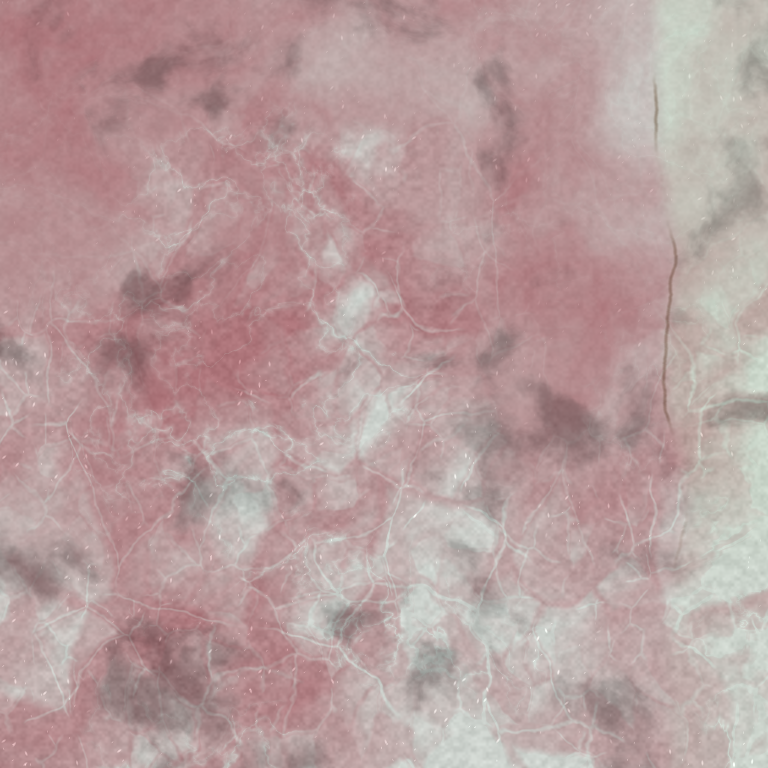
Write a Shadertoy shader that draws this texture.

```glsl
// Rose quartz: milky pink stone with pale angular fractures and a grey-beige band.
// Cloud noise sets the milkiness, warped Voronoi cells make the broken faces,
// and thin noise contours, grain and glints add the fine crystalline detail.

float hash(vec2 p) {
    return fract(sin(dot(p, vec2(127.1, 311.7))) * 43758.5453);
}

vec2 hash2(vec2 p) {
    return vec2(hash(p), hash(p + 37.7));
}

float noise(vec2 p) {
    vec2 i = floor(p), f = fract(p);
    f = f * f * (3.0 - 2.0 * f);
    return mix(mix(hash(i), hash(i + vec2(1, 0)), f.x),
               mix(hash(i + vec2(0, 1)), hash(i + vec2(1, 1)), f.x), f.y);
}

float fbm(vec2 p) {
    float sum = 0.0, amp = 0.5;
    for (int i = 0; i < 6; i++) {
        sum += amp * noise(p);
        p = mat2(1.6, 1.2, -1.2, 1.6) * p + 7.3;
        amp *= 0.5;
    }
    return sum;
}

// Thin bright line where the noise crosses its middle value
float filament(vec2 p, float width) {
    return exp(-abs(fbm(p) - 0.49) / width);
}

// x: distance to the cell border, y: random id, z: tilt across the face
vec3 shards(vec2 p) {
    vec2 cell = floor(p), f = fract(p), nearest = vec2(0), nearestCell = vec2(0);
    float best = 9.0, edge = 9.0;
    for (int j = -1; j <= 1; j++)
    for (int i = -1; i <= 1; i++) {
        vec2 g = vec2(i, j);
        vec2 r = g + hash2(cell + g) - f;
        if (dot(r, r) < best) {
            best = dot(r, r);
            nearest = r;
            nearestCell = g;
        }
    }
    for (int j = -2; j <= 2; j++)
    for (int i = -2; i <= 2; i++) {
        vec2 g = nearestCell + vec2(i, j);
        vec2 r = g + hash2(cell + g) - f;
        vec2 d = r - nearest;
        if (dot(d, d) > 0.0001) edge = min(edge, dot(0.5 * (nearest + r), normalize(d)));
    }
    float id = hash(cell + nearestCell + 5.1);
    float angle = 6.2832 * hash(cell + nearestCell + 9.4);
    return vec3(edge, id, dot(nearest, vec2(cos(angle), sin(angle))));
}

// Small elongated highlights scattered on a grid
float glints(vec2 p) {
    vec2 cell = floor(p);
    vec2 d = fract(p) - 0.3 - 0.4 * hash2(cell);
    float angle = 0.5 + 1.6 * hash(cell + 3.3);
    d = mat2(cos(angle), -sin(angle), sin(angle), cos(angle)) * d;
    return step(0.93, hash(cell + 8.8)) * (1.0 - smoothstep(0.05, 0.28, length(d * vec2(0.8, 1.8))));
}

void mainImage(out vec4 fragColor, in vec2 fragCoord) {
    vec2 uv = fragCoord / iResolution.xy;
    vec2 warp = vec2(fbm(uv * 7.0), fbm(uv * 7.0 + 31.0)) - 0.5;
    vec2 p = uv + 0.09 * warp;

    // Milky body, deepest pink at upper left
    float clouds = fbm(uv * 3.2 + warp + 2.0) - 0.5;
    float wisps = fbm(mat2(0.8, -0.6, 0.6, 0.8) * p * vec2(9.0, 15.0)) - 0.5;
    float milk = 0.24 + 0.36 * smoothstep(0.15, 0.85, uv.x + 0.15 * uv.y + 0.5 * clouds);
    milk += 0.95 * clouds + 0.45 * wisps;

    // Fractured zones gather in the lower half
    float zone = fbm(uv * 4.0 + 17.0) - 0.5;
    float broken = 1.0 - smoothstep(0.38, 0.82, uv.y + 1.1 * zone);
    broken = max(broken, 0.14);

    // Pale faces with bright broken rims at three sizes
    float rims = 0.0;
    for (int k = 0; k < 3; k++) {
        float scale = 5.5 * pow(1.9, float(k));
        vec3 s = shards(p * scale * vec2(1.1, 0.9) + 13.0 * float(k));
        float face = smoothstep(0.52, 0.62, s.y) * smoothstep(0.0, 0.1, s.x);
        float shade = clamp(0.55 + 0.8 * s.z + 1.2 * wisps, 0.0, 1.0);
        milk += broken * face * shade * (0.42 - 0.08 * float(k));
        float patchy = smoothstep(0.46, 0.66, noise(uv * scale * 1.7 + 4.0 * float(k)));
        rims += patchy * (1.0 - smoothstep(0.0, 0.0035 * scale, s.x)) * (0.5 - 0.1 * float(k));
    }

    // Hairline veins
    float veinMask = smoothstep(0.42, 0.68, fbm(uv * 6.0 + 50.0));
    float veins = filament(p * 9.0 + 3.0, 0.012) + 0.7 * filament(p * 19.0 + 23.0, 0.025);
    milk += broken * (0.75 * rims + 0.55 * veins * veinMask);

    // Grey-beige band right of the vertical crack
    float side = uv.x - 0.885 + 0.045 * uv.y - 0.05 * (noise(vec2(uv.y * 6.0, 2.0)) - 0.5)
               - 0.012 * (fbm(vec2(uv.y * 30.0, 8.0)) - 0.5);
    float upper = smoothstep(0.2, 0.4, uv.y);
    float band = smoothstep(-0.015, 0.02, side) * mix(0.35, 1.0, upper);
    milk += 0.22 * band;

    // Stone colour from deep rose to milky white
    milk = clamp(milk, 0.0, 1.15);
    vec3 rose = vec3(0.675, 0.455, 0.475), white = vec3(0.785, 0.775, 0.76);
    vec3 color = mix(rose, white, milk);
    color = mix(color, color * vec3(0.99, 1.02, 0.985), band);

    // Darker hollows and the crack line
    color *= 1.0 - 0.22 * smoothstep(0.54, 0.76, fbm(p * 11.0 + 70.0));
    float crack = (1.0 - smoothstep(0.0, 0.004, abs(side))) * upper;
    color *= 1.0 - crack * vec3(0.2, 0.25, 0.3) * smoothstep(0.25, 0.65, noise(uv * 14.0));

    // Grain and glints
    float grain = 0.6 * noise(uv * 130.0) + 0.4 * noise(uv * 260.0 + 9.0) - 0.5;
    color += grain * (0.05 + 0.07 * broken);
    float sparkle = glints(uv * 75.0) + 0.7 * glints(uv * 140.0 + 40.0);
    color += 0.17 * sparkle * smoothstep(0.4, 0.65, noise(uv * 12.0 + 60.0)) * (0.4 + 0.6 * broken);

    fragColor = vec4(clamp(color, 0.0, 1.0), 1.0);
}
```
